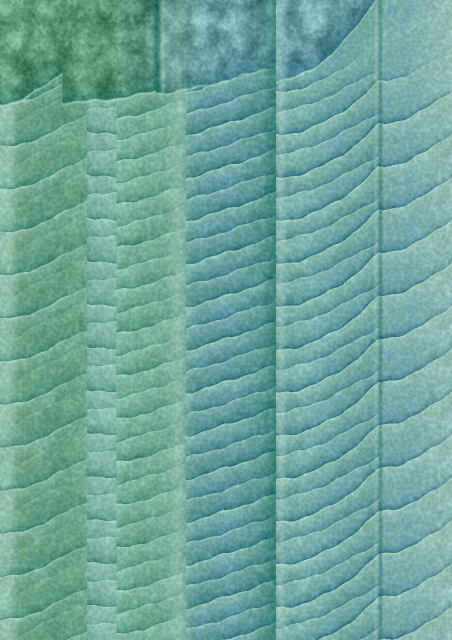
This pattern is drawn by a Shadertoy shader. Its source:

```glsl
// Weathered jade-and-blue ridges stacked in seven vertical columns, under broad folds.
// Each column overlaps two repeating curves: shadow above, pale rim below.
// Layered sines stain every plate; cellular noise adds grain.
const float REPEATS = 14.88;       // ridge periods down the canvas
const float PLATE_HEIGHT = 0.095;  // one period, in canvas widths
const float RIM_WIDTH = 0.028;     // in periods, as are the depths
const float CORE_DEPTH = 0.05;
const float SHADOW_DEPTH = 0.2;
const float GLOW_DEPTH = 0.24;
const float WOBBLE = 0.022;
const float CLOUD_AMOUNT = 0.075;
const float GRAIN_AMOUNT = 0.11;
const vec3 PALE = vec3(0.65, 0.80, 0.75);
const vec3 RIM = vec3(0.66, 0.85, 0.78);
const vec3 GREEN = vec3(0.10, 0.42, 0.36);
const vec3 NAVY = vec3(0.09, 0.36, 0.49);
const vec3 BLUE = vec3(0.34, 0.54, 0.64);
const vec3 OLIVE = vec3(0.36, 0.49, 0.32);
// Column edges, left to right.
const float EDGES[8] = float[](0.0, 0.033, 0.193, 0.258, 0.412, 0.611, 0.838, 1.0);
// Ridge curves per column: offset, rise, curvature, strength.
const vec4 MAJOR[7] = vec4[](
    vec4(0.4, 0, 1, 0.7), vec4(0.4, 0.75, 1.2, 0.8), vec4(0.04, -0.1, 1, 0.7),
    vec4(0.75, 0.45, 1.3, 0.7), vec4(0.14, 0.66, 1.1, 0.9),
    vec4(0.13, 1.25, 1.9, 0.95), vec4(0.88, 0.8, 1.8, 0.95));
const vec4 MINOR[7] = vec4[](
    vec4(0.9, 0, 1, 0), vec4(0.85, 0.9, 1, 0.25), vec4(0.55, 0.1, 1, 0.45),
    vec4(0.25, 0.5, 1.3, 0.6), vec4(0.64, 0.66, 1.1, 0.75),
    vec4(0.6, 1, 1.5, 0.65), vec4(0.4, 0.5, 1.5, 0.08));
const vec3 TONES[7] = vec3[](
    vec3(0.57, 0.76, 0.67), vec3(0.41, 0.64, 0.53), vec3(0.52, 0.72, 0.67),
    vec3(0.46, 0.69, 0.58), vec3(0.38, 0.62, 0.60), vec3(0.47, 0.69, 0.65),
    vec3(0.52, 0.71, 0.69));

vec2 hash2(vec2 p) {
    return fract(sin(vec2(dot(p, vec2(127.1, 311.7)), dot(p, vec2(269.5, 183.3)))) * 43758.5);
}
// Layered sines, roughly -1 to 1.
float clouds(vec2 p) {
    float sum = 0.0, weight = 0.5;
    for (int i = 0; i < 5; i++) {
        p = mat2(0.8, 0.6, -0.6, 0.8) * p * 1.8 + 3.7;
        sum += weight * sin(p.x + 1.6 * sin(p.y * 0.8)) * cos(p.y + sin(p.x * 0.7));
        weight *= 0.72;
    }
    return sum;
}
// Distance to the nearest cell point, centered near zero.
float cells(vec2 p) {
    float nearest = 2.0;
    for (int k = 0; k < 9; k++) {
        vec2 cell = floor(p) + vec2(k % 3 - 1, k / 3 - 1);
        nearest = min(nearest, length(cell + hash2(cell) - p));
    }
    return nearest - 0.45;
}
float band(float x, float center, float width) {
    float k = (x - center) / width;
    return exp(-k * k);
}
float ridgePhase(vec4 curve, float down, float across) {
    return fract(down - curve.x + curve.y * pow(across, curve.z));
}
// Shade a ridge line; s is the fraction of a period below it.
vec3 shadeRidge(vec3 color, vec3 dark, float s, float strength) {
    float shade = 0.45 * (exp((s - 1.0) / SHADOW_DEPTH) + exp((s - 1.0) / CORE_DEPTH));
    color = mix(color, dark, strength * shade);
    color = mix(color, PALE, strength * 0.6 * exp(-s / GLOW_DEPTH));
    return mix(color, RIM, strength * 0.6 * band(s, 0.015, RIM_WIDTH));
}
// Lower hem of the top folds, in periods from the top.
float foldHem(float x) {
    if (x < 0.138) return 2.42 - 0.75 * pow(x / 0.138, 1.6);
    if (x < 0.345) return 2.36 - 0.25 * pow((x - 0.138) / 0.207, 2.0);
    if (x < 0.611) return 2.16 - 0.65 * pow((x - 0.345) / 0.266, 1.4);
    return x < 0.838 ? 1.86 - 2.0 * pow((x - 0.611) / 0.227, 1.9) : -1.0;
}
vec3 pattern(vec2 uv, vec2 wide) {
    float x = uv.x, down = (1.0 - uv.y) * REPEATS;
    int col = 0;
    vec3 color = TONES[0], dark = mix(GREEN, NAVY, smoothstep(0.25, 0.6, x));
    for (int i = 1; i < 7; i++) {
        if (x >= EDGES[i]) col = i;
        color = mix(color, TONES[i], smoothstep(-0.015, 0.015, x - EDGES[i]));
    }
    float across = clamp((x - EDGES[col]) / (EDGES[col + 1] - EDGES[col]), 0.0, 1.0);
    float wave = WOBBLE * (sin(x * 55.0) + 0.7 * sin(x * 137.0 + down * 0.3));
    float s = ridgePhase(MAJOR[col], down + wave, across);
    float t = ridgePhase(MINOR[col], down - wave, across);

    // Stains recur on each plate and mix with free wear.
    float cloud = clouds(vec2(wide.x, s * PLATE_HEIGHT) * 17.0);
    float wear = clouds(wide * 19.0), fine = clouds(wide * 65.0 + 5.0);
    float stain = smoothstep(-0.4, 0.6, 0.6 * cloud + 0.4 * wear + 0.6 * fine);
    float blueZone = band(x, 0.48, 0.08) + band(x, 0.76, 0.07) + band(x, 0.88, 0.045);
    color = mix(color, BLUE, 0.8 * min(blueZone, 1.0) * stain * band(s, 0.5, 0.35));
    color = mix(color, OLIVE, 0.6 * band(x, 0.055, 0.025) * stain * band(s, 0.35, 0.3));

    // Ridges fade to the right in the green columns.
    float fade = col == 1 || col == 3 ? 1.0 - 0.7 * across * across : 1.0;
    fade *= smoothstep(0.8, 2.6, down);
    color = shadeRidge(color, dark, t, MINOR[col].w * fade);
    color = shadeRidge(color, dark, s, MAJOR[col].w * fade);

    // Mottled folds with upright creases.
    float depth = foldHem(x) + wave - down;
    float fold = smoothstep(-0.02, 0.02, depth);
    vec3 tone = mix(vec3(0.36, 0.59, 0.46), vec3(0.42, 0.62, 0.64), smoothstep(0.2, 0.5, x));
    tone += 0.1 * wear - 0.15 * cells(wide * 24.0 + 0.3 * fine) + 0.05 * sin(x * 75.0);
    tone = mix(tone, dark, 0.65 * exp(-max(depth, 0.0) / 0.25));
    tone = mix(tone, GREEN, 0.7 * band(x, 0.347, 0.008));
    color = mix(color, mix(tone, PALE, 0.4 * band(x, 0.36, 0.005)), fold);
    color = mix(color, RIM, 0.6 * band(depth, -0.03, RIM_WIDTH));

    // Vertical seams and pale strips.
    float seam = step(x, 0.611) * exp((x - 0.611) / 0.025);
    color = mix(color, GREEN, 0.8 * seam + 0.4 * band(x, 0.842, 0.004));
    color = mix(color, PALE, 0.4 * (band(x, 0.622, 0.01) + band(x, 0.394, 0.02)
        + band(x, 0.832, 0.004) + smoothstep(0.9, 1.0, x)));
    color += CLOUD_AMOUNT * (0.5 * cloud + 0.4 * wear + 0.6 * fine);
    return color + GRAIN_AMOUNT * cells(wide * 110.0);
}
void mainImage(out vec4 fragColor, in vec2 fragCoord) {
    // Four samples smooth every edge.
    vec3 sum = vec3(0.0);
    for (int k = 0; k < 4; k++) {
        vec2 point = fragCoord + (vec2(k % 2, k / 2) - 0.5) * 0.5;
        sum += pattern(point / iResolution.xy, point / iResolution.x);
    }
    fragColor = vec4(clamp(sum * 0.25, 0.0, 1.0), 1.0);
}
```
